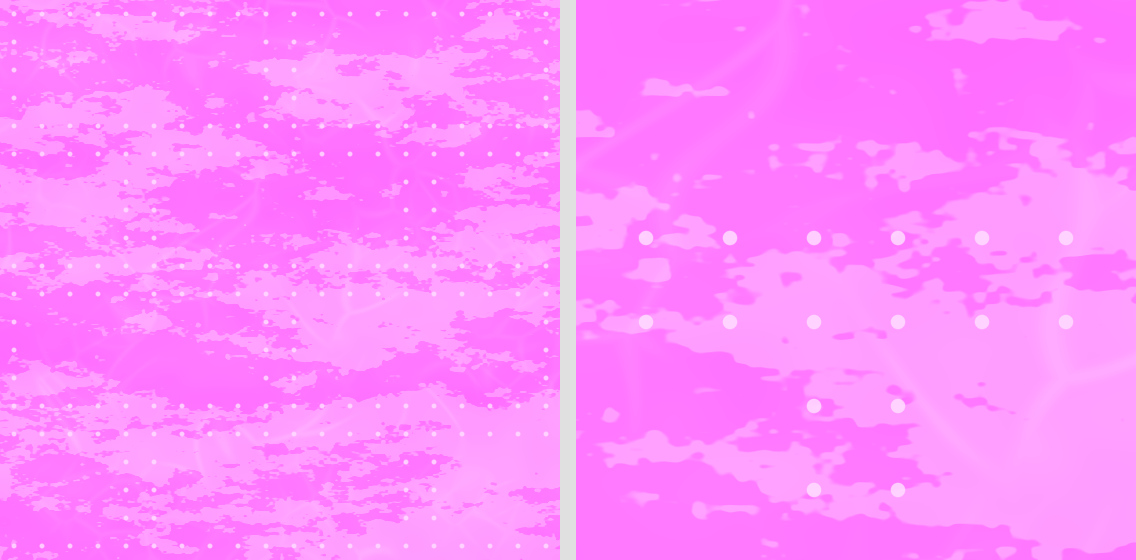
Left: the whole. Right: its middle third, enlarged.
This pattern is drawn by a WebGL 1 fragment shader. Its source:

```glsl
precision highp float;

uniform vec2 u_resolution;

const vec2 BRICK_CELLS = vec2(10.0, 5.0);
const float CELLS = 20.0;
const float DOT_RADIUS = 0.0043;
const float TAU = 6.2831853;

vec2 hash2(vec2 p) {
  vec3 q = fract(p.xyx * vec3(0.1031, 0.1030, 0.0973));
  q += dot(q, q.yzx + 33.33);
  return fract((q.xx + q.yz) * q.zy);
}

float valueNoise(vec2 p) {
  vec2 i = floor(p);
  vec2 f = fract(p);
  f = f * f * (3.0 - 2.0 * f);
  float low = mix(hash2(i).x, hash2(i + vec2(1.0, 0.0)).x, f.x);
  float high = mix(hash2(i + vec2(0.0, 1.0)).x, hash2(i + 1.0).x, f.x);
  return mix(low, high, f.y);
}

// Streaks are long at coarse scales and nearly round at fine ones
float streakNoise(vec2 p, float gain) {
  float sum = 0.0;
  float total = 0.0;
  float weight = 1.0;
  for (int i = 0; i < 6; i++) {
    sum += weight * valueNoise(p);
    total += weight;
    weight *= gain;
    p = p * vec2(2.12, 1.8) + vec2(17.3, 9.1);
  }
  return sum / total;
}

// Nearest and second nearest feature distances
vec2 cellular(vec2 p) {
  vec2 base = floor(p);
  vec2 nearest = vec2(8.0);
  for (int y = -1; y <= 1; y++) {
    for (int x = -1; x <= 1; x++) {
      vec2 cell = base + vec2(float(x), float(y));
      float d = length(cell + hash2(cell + 40.0) - p);
      nearest = d < nearest.x ? vec2(d, nearest.x) : vec2(nearest.x, min(nearest.y, d));
    }
  }
  return nearest;
}

// Broad alternation of worn and covered bands
float bandBias(vec2 uv) {
  float wave = cos(TAU * (0.7 - uv.y) / 0.36 + 0.5 * sin(TAU * uv.x));
  return 0.04 * wave + 0.018 * sin(TAU * (uv.x + 0.7 * uv.y));
}

float creases(vec2 uv, float scale, float width) {
  vec2 bend = vec2(sin(uv.y * 21.0 + uv.x * 8.0), sin(uv.x * 17.0 - uv.y * 6.0));
  vec2 d = cellular(uv * scale + 0.35 * bend);
  float line = 1.0 - smoothstep(0.0, width, d.y - d.x);
  float patches = smoothstep(0.5, 0.9, valueNoise(uv * 9.0 + scale));
  return line * line * patches;
}

// Dots on the rim cells of bricks in running bond
float stitchDots(vec2 uv, float radius, float pixel) {
  vec2 grid = uv * CELLS;
  vec2 cell = floor(grid);
  float evenRow = 1.0 - mod(floor(cell.y / BRICK_CELLS.y), 2.0);
  cell.x += evenRow * 0.5 * BRICK_CELLS.x;
  vec2 inBrick = mod(cell + 0.5, BRICK_CELLS);
  vec2 toRim = min(inBrick, BRICK_CELLS - inBrick);
  float onRim = 1.0 - step(1.0, min(toRim.x, toRim.y));
  float d = length(fract(grid) - 0.5) / CELLS - radius;
  return onRim * (1.0 - smoothstep(-0.8 * pixel, 0.8 * pixel, d));
}

void main() {
  vec2 uv = gl_FragCoord.xy / u_resolution;
  float pixel = 1.0 / min(u_resolution.x, u_resolution.y);

  // Two coats of paint with a ragged, streaky boundary
  float bias = bandBias(uv);
  float cover = streakNoise(uv * vec2(3.6, 15.0) + vec2(3.7, 5.2), 0.8) + bias;
  float deep = smoothstep(0.496, 0.53, cover);

  // Soft mottling, deepest in the middle of the bands
  float mottle = valueNoise(uv * vec2(7.0, 11.0) + 60.0) - 0.5;
  mottle += 0.5 * valueNoise(uv * vec2(23.0, 31.0) + 20.0) - 0.25;
  float green = mix(0.612, 0.462, deep) + 0.045 * mottle - 0.3 * bias;

  // Faint folds in the surface
  green += 0.05 * creases(uv, 8.0, 0.2) + 0.03 * creases(uv + 3.0, 14.0, 0.3);

  vec3 color = vec3(1.0, green, 1.0);
  vec3 dotColor = vec3(1.0, 0.86, 1.0);
  color = mix(color, dotColor, 0.85 * stitchDots(uv, DOT_RADIUS, pixel));
  gl_FragColor = vec4(color, 1.0);
}
```
